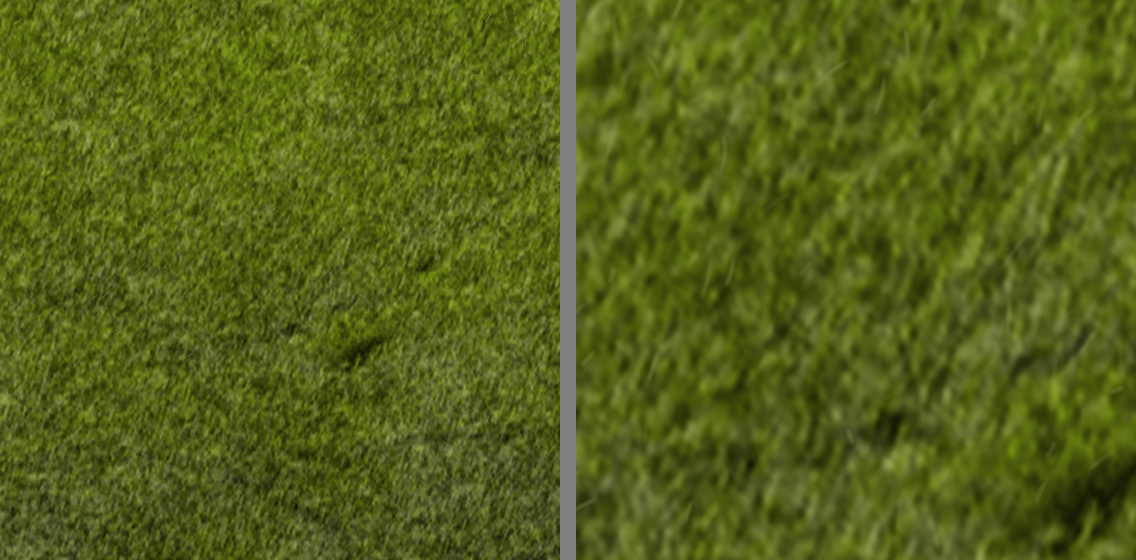
Left, the full canvas; right, a detail of the centre.
This texture is drawn by a WebGL 1 fragment shader. Its source:

```glsl
precision highp float;
// A hillside of short grass with dry patches, pale straws and faint trodden tracks.
uniform vec2 u_resolution;

const vec3 GREEN = vec3(0.322, 0.386, 0.050);
const vec3 DRY = vec3(0.372, 0.398, 0.205);
const vec3 STRAW = vec3(0.53, 0.56, 0.30);
const vec2 GRAIN = vec2(215.0, 150.0);       // cells per canvas, across and along
const vec2 BLADE_FINE = vec2(190.0, 100.0);
const vec2 BLADE_COARSE = vec2(100.0, 66.0);
const vec2 CLUMP = vec2(28.0, 46.0);
const float LEAN = 0.3;
const float GRAIN_CONTRAST = 0.36;
const float FINE_CONTRAST = 0.56;
const float COARSE_CONTRAST = 0.32;
const float CLUMP_CONTRAST = 0.42;
const float PATCH_CONTRAST = 0.26;
const float STRAW_CELLS = 32.0;
const float STRAW_WIDTH = 0.035;             // in straw cells
const vec2 TUFT = vec2(0.643, 0.372);

float hash(vec2 p) {
  vec3 q = fract(vec3(p.xyx) * 0.1031);
  q += dot(q, q.yzx + 33.33);
  return fract((q.x + q.y) * q.z);
}

float noise(vec2 p) {
  vec2 i = floor(p), f = fract(p);
  f = f * f * (3.0 - 2.0 * f);
  float low = mix(hash(i), hash(i + vec2(1.0, 0.0)), f.x);
  float high = mix(hash(i + vec2(0.0, 1.0)), hash(i + vec2(1.0, 1.0)), f.x);
  return mix(low, high, f.y);
}

float fbm(vec2 p) {
  float sum = 0.0, weight = 0.533;
  for (int i = 0; i < 4; i++) {
    sum += weight * noise(p);
    p = mat2(1.6, 1.2, -1.2, 1.6) * p + 17.3;
    weight *= 0.5;
  }
  return sum;
}

// Soft ridge around distance zero
float band(float d, float width) {
  return exp(-d * d / (width * width));
}

// Thin curved stalks, one for some of the cells
float straws(vec2 p) {
  vec2 cell = floor(p);
  float cover = 0.0;
  for (int j = -1; j <= 1; j++) {
    for (int i = -1; i <= 1; i++) {
      vec2 id = cell + vec2(float(i), float(j));
      vec2 d = p - id - vec2(hash(id + 3.1), hash(id + 8.7));
      float angle = mix(-0.5, 1.2, hash(id + 21.4));
      d = mat2(cos(angle), sin(angle), -sin(angle), cos(angle)) * d;
      float halfLength = mix(0.15, 0.5, hash(id + 40.2));
      d.x += (hash(id + 5.5) - 0.5) * d.y * d.y;
      float stalk = 1.0 - smoothstep(STRAW_WIDTH * 0.4, STRAW_WIDTH * 2.0, abs(d.x));
      stalk *= 1.0 - smoothstep(halfLength * 0.5, halfLength, abs(d.y));
      cover = max(cover, stalk * smoothstep(0.35, 1.0, hash(id + 60.9)));
    }
  }
  return cover;
}

// Light and shade of the trodden tracks
float tracks(vec2 p) {
  float x = p.x;
  float rise = p.y - 0.34 - 0.37 * pow(max(x, 0.0), 2.6);
  float riseFade = smoothstep(0.15, 0.7, x);
  float shade = riseFade * (0.12 * band(rise + 0.02, 0.018)
    - 0.26 * band(rise - 0.006, 0.012) * (1.0 - 0.6 * smoothstep(0.78, 0.95, x)));

  float path = p.y - 0.172 + 0.5 * max(x - 0.37, 0.0);
  float pathFade = 1.0 - smoothstep(0.62, 0.75, x);
  shade += pathFade * (0.12 * band(path + 0.024, 0.014) * (1.0 - smoothstep(0.3, 0.42, x))
    - mix(0.13, 0.26, smoothstep(0.36, 0.46, x)) * band(path, 0.012));

  float ledge = p.y - 0.25 + 0.21 * (1.0 - x) * (1.0 - x);
  shade += smoothstep(0.38, 0.48, x) * (0.12 * band(ledge, 0.011) - 0.10 * band(ledge + 0.023, 0.014));

  float slope = p.y - 0.19 - 0.33 * x;
  shade += (1.0 - smoothstep(0.45, 0.65, x)) * (0.07 * band(slope, 0.014) - 0.08 * band(slope - 0.025, 0.016));
  return shade * smoothstep(0.1, 0.65, noise(p * 26.0 + 5.0)) * 1.25;
}

void main() {
  vec2 p = gl_FragCoord.xy / u_resolution;

  // Change the lean of the blades gently from place to place
  vec2 warp = vec2(noise(p * 34.0), noise(p * 34.0 + 51.0)) - 0.5;
  vec2 bent = p + warp * mix(0.003, 0.007, p.y);
  bent.x -= LEAN * bent.y;

  float grain = noise((p + 0.3 * vec2(p.y, -p.x)) * GRAIN + 43.0) - 0.5;
  float fine = noise(bent * BLADE_FINE) - 0.5;
  float coarse = noise(bent * BLADE_COARSE + 31.0) - 0.5;
  float clump = fbm((p + warp * 0.006) * CLUMP + 7.0) - 0.5;
  float patches = fbm(p * vec2(4.0, 6.0) + 13.0) - 0.5;
  float dryPatches = fbm(p * vec2(5.0, 8.0) + 71.0) - 0.5;
  float dryFlecks = noise(bent * vec2(125.0, 85.0) + 90.0) - 0.5;

  // Brightness: higher ground is lighter
  float tone = mix(0.89, 1.09, smoothstep(0.0, 1.0, p.y));
  float blades = GRAIN_CONTRAST * grain + FINE_CONTRAST * fine + COARSE_CONTRAST * coarse;
  tone += blades + CLUMP_CONTRAST * clump + PATCH_CONTRAST * patches;
  tone += tracks(p + warp * 0.014);

  // Lush tuft with a deep ragged shadow under it
  vec2 t = p - TUFT + warp * 0.016;
  t.y -= 0.4 * t.x + 0.02 * (coarse + fine);
  float shadow = exp(-dot(t * vec2(19.0, 58.0), t * vec2(19.0, 58.0)));
  vec2 crown = (t - vec2(0.0, 0.035)) * vec2(14.0, 34.0);
  float lush = exp(-dot(crown, crown));
  tone = tone * (1.0 - 0.75 * shadow) + 0.05 * lush;

  // Dryness: more on the lower ground and on the lightest blades
  float dryness = mix(0.50, 0.13, smoothstep(0.0, 0.95, p.y));
  dryness += 1.1 * dryPatches + 0.85 * dryFlecks + 0.3 * clump + 0.9 * blades;
  dryness = clamp(dryness - 0.6 * lush - shadow, 0.0, 1.0);

  vec3 color = mix(GREEN, DRY, dryness) * max(tone, 0.15);
  float stalks = straws(p * STRAW_CELLS) * mix(0.2, 0.55, p.y);
  color = mix(color, STRAW, stalks * (1.0 - shadow));
  gl_FragColor = vec4(color, 1.0);
}
```
